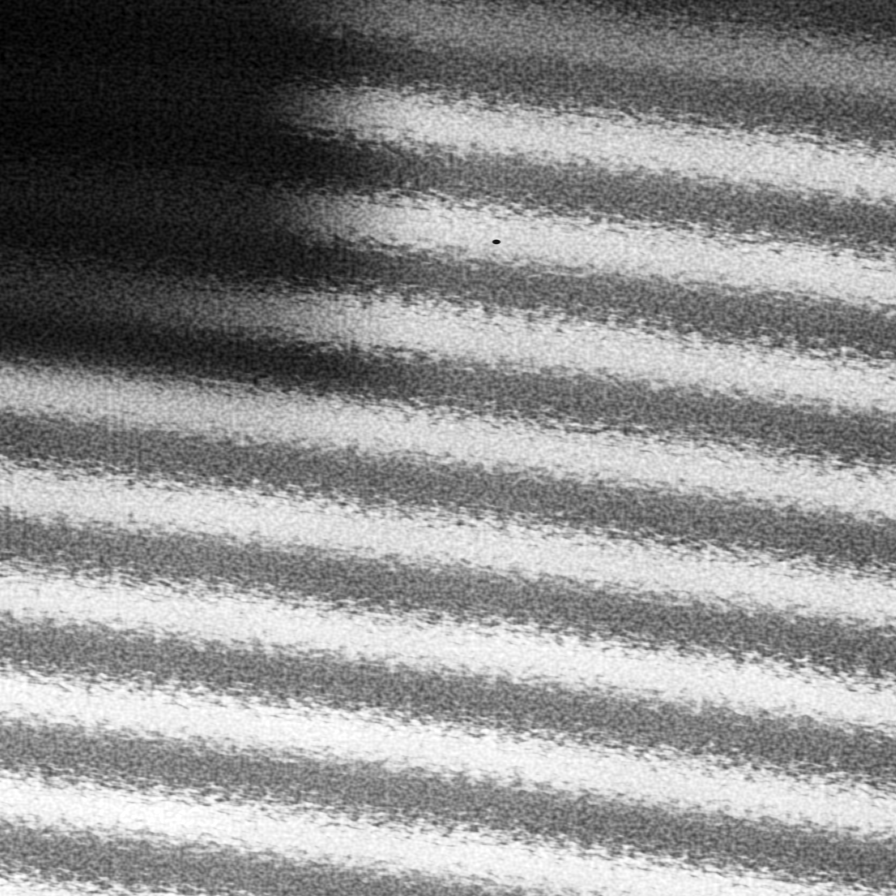
Give the GLSL for this texture, as a WebGL 1 fragment shader.

```glsl
precision highp float;
// Grainy interference fringes: pale, gently sloping bands on grey, with a
// soft-edged shadow over the upper left. Bands are a cosine of a curved phase,
// frayed by stretched gradient noise and covered with fine grain.

uniform vec2 u_resolution;

const float TAU = 6.2831853;
const float BAND_START = 0.430;      // depth of the reference band at the left
const float BAND_SLOPE = 0.105;
const float BAND_CURVE = 0.018;
const float BAND_PERIOD = 0.1145;
const float PERIOD_GROWTH = 0.004;   // bands spread towards the right
const float FRAY = 0.20;             // raggedness of the band edges
const float GRAIN = 0.24;
const vec2 STREAK_SCALE = vec2(65.0, 150.0);
const vec2 GRAIN_SCALE = vec2(210.0, 240.0);
const float SHADOW_RIGHT = 0.445;
const float SHADOW_BOTTOM = 0.402;
const float SHADOW_SLOPE = 0.115;
const vec2 SPECK_POS = vec2(0.554, 0.270);
const vec2 SPECK_SIZE = vec2(0.006, 0.0035);

vec2 randomGradient(vec2 cell) {
  float h = fract(sin(dot(cell, vec2(127.1, 311.7))) * 43758.55);
  return vec2(cos(TAU * h), sin(TAU * h));
}

float gradientNoise(vec2 p) {
  vec2 i = floor(p);
  vec2 f = p - i;
  vec2 w = f * f * f * (f * (f * 6.0 - 15.0) + 10.0);
  float a = dot(randomGradient(i), f);
  float b = dot(randomGradient(i + vec2(1.0, 0.0)), f - vec2(1.0, 0.0));
  float c = dot(randomGradient(i + vec2(0.0, 1.0)), f - vec2(0.0, 1.0));
  float d = dot(randomGradient(i + vec2(1.0, 1.0)), f - vec2(1.0, 1.0));
  return mix(mix(a, b, w.x), mix(c, d, w.x), w.y);
}

// Brightness of the fringes from 0 (trough) to 1 (crest).
float fringe(vec2 p, float fray) {
  float centre = BAND_START + p.x * (BAND_SLOPE + BAND_CURVE * p.x);
  float phase = (p.y - centre) / (BAND_PERIOD + PERIOD_GROWTH * p.x);
  float wave = 0.5 + 0.5 * cos(TAU * (phase + fray));
  return mix(wave, smoothstep(0.08, 0.92, wave), 0.7);
}

// Coverage of the upper left shadow; bright bands reach further into it.
float shadowMask(vec2 p, float band, float fray) {
  float right = SHADOW_RIGHT - 0.055 * band + 0.10 * fray;
  float bottom = SHADOW_BOTTOM + SHADOW_SLOPE * p.x + 0.06 * fray;
  float across = 1.0 - smoothstep(right - 0.12, right + 0.09, p.x);
  float down = 1.0 - smoothstep(bottom - 0.035, bottom + 0.035, p.y);
  // The lowest band inside the shadow glows through towards the right.
  float leak = band * smoothstep(0.28, 0.36, p.y) * smoothstep(0.05, 0.40, p.x);
  return across * down * (1.0 - 0.5 * leak);
}

void main() {
  vec2 uv = gl_FragCoord.xy / u_resolution;
  vec2 p = vec2(uv.x, 1.0 - uv.y);   // y is depth below the top edge

  // Noise layers, sheared along the bands
  vec2 q = vec2(p.x, p.y - 0.12 * p.x);
  float streak = gradientNoise(q * STREAK_SCALE);
  float fleck = gradientNoise(q * STREAK_SCALE * 1.9 + 37.3);
  float grain = gradientNoise(p * GRAIN_SCALE + 11.7)
              + 0.6 * gradientNoise(p * GRAIN_SCALE * 0.6 + 71.2);
  float cloud = gradientNoise(q * vec2(6.0, 16.0) + 5.1);
  float fray = FRAY * (streak + 0.6 * fleck);
  float band = fringe(p, fray + 0.04 * cloud);

  // Lit fringes: whiter low on the left, dim along the top
  float lowLeft = smoothstep(0.40, 0.85, p.y) * (1.0 - 0.45 * p.x);
  float crest = 0.84 + 0.14 * lowLeft;
  float trough = 0.42 + 0.10 * lowLeft - 0.05 * smoothstep(0.75, 1.0, p.x);
  trough -= 0.08 * (1.0 - smoothstep(0.0, 0.12, p.x)) * (1.0 - lowLeft);
  float topDepth = p.y - 0.08 * (p.x - 0.5);
  float topLight = smoothstep(-0.03, 0.17, topDepth);
  crest = mix(0.36, crest, topLight);
  trough = mix(0.23, trough, topLight);
  float lit = mix(trough, crest, band) + 0.05 * cloud;

  // Faint dimming just below the shadow
  float dim = (1.0 - smoothstep(0.43, 0.60, p.y)) * (1.0 - smoothstep(0.25, 0.5, p.x));
  lit *= 1.0 - 0.13 * dim;

  // Shadow tone, with traces of the bands
  float lower = smoothstep(0.12, 0.42, p.y);
  float dark = 0.035 + 0.07 * lower + 0.12 * p.x;
  dark += band * (0.02 + 0.07 * lower);
  float value = mix(lit, dark, shadowMask(p, band, fray));

  // Grain is strongest in the midtones
  float midtone = 0.16 + 2.8 * value * max(1.0 - value, 0.06);
  value += midtone * (GRAIN * grain + 0.10 * fleck + 0.07 * streak);

  float speck = length((p - SPECK_POS) / SPECK_SIZE);
  value = mix(value, 0.08, 1.0 - smoothstep(0.45, 1.0, speck));
  gl_FragColor = vec4(vec3(clamp(value, 0.0, 1.0)), 1.0);
}
```
